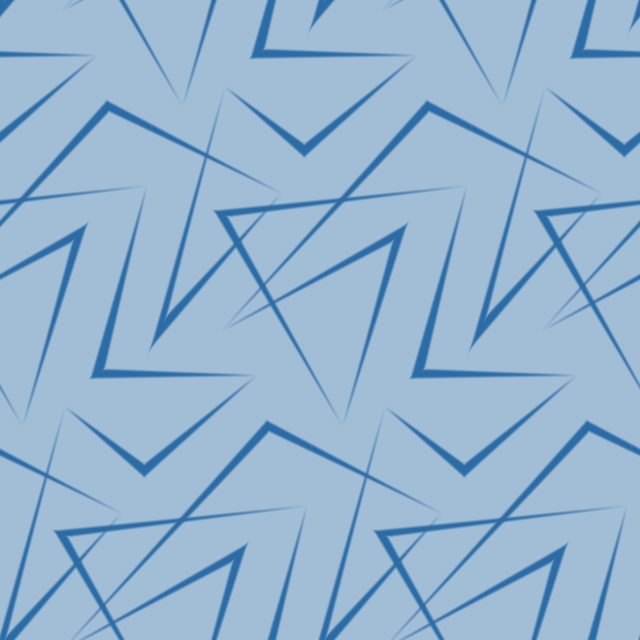
This pattern is drawn by a Shadertoy shader. Its source:

```glsl
// Tapered blue chevrons on pale blue, two tiles across and two down,
// with every other row shifted by half a tile. Each chevron is a pair of
// thin wedges whose coverage is the difference of two soft half-planes.

#define TILES 2.0
#define ROW_SHIFT 0.5
#define MOTIF_ORIGIN vec2(0.456, 0.651)
#define SOFTNESS 0.003
#define GROUND_COLOR vec3(0.637, 0.745, 0.840)
#define STROKE_COLOR vec3(0.170, 0.420, 0.650)

float cross2(vec2 a, vec2 b) { return a.x * b.y - a.y * b.x; }

// Signed distance to the line a-b, positive on its left
float lineSide(vec2 p, vec2 a, vec2 b) {
    return cross2(normalize(b - a), p - a);
}

float halfPlane(float d, float blur) { return smoothstep(-blur, blur, d); }

// Wedge running from a sharp tip to the mitre between outer and inner corner
float wedge(vec2 p, vec2 tip, vec2 outer, vec2 inner, float blur) {
    float turn = sign(cross2(outer - tip, inner - tip));
    float outerEdge = halfPlane(turn * lineSide(p, tip, outer), blur);
    float innerEdge = halfPlane(turn * lineSide(p, tip, inner), blur);
    float mitre = halfPlane(turn * lineSide(p, outer, inner), blur);
    return max(outerEdge - innerEdge, 0.0) * mitre;
}

// Uncovered share of the ground around one chevron
float chevronGap(vec2 p, vec2 tipA, vec2 outer, vec2 inner, vec2 tipB, float blur) {
    float cover = wedge(p, tipA, outer, inner, blur) + wedge(p, tipB, outer, inner, blur);
    return 1.0 - min(cover, 1.0);
}

// Six chevrons whose tips meet in a zigzag
float motifGap(vec2 p, float blur) {
    vec2 westTip = vec2(0.237, 0.315);
    vec2 eastTip = vec2(1.424, 0.745);
    vec2 highTip = vec2(1.003, 0.768);
    vec2 lowTip = vec2(0.615, 0.016);
    vec2 footTip = vec2(1.346, 0.176);
    vec2 crownTip = vec2(0.247, 1.078);

    float gap = chevronGap(p, westTip, vec2(0.878, 1.034), vec2(0.885, 1.001), eastTip, blur);
    gap *= chevronGap(p, highTip, vec2(0.214, 0.690), vec2(0.255, 0.672), lowTip, blur);
    gap *= chevronGap(p, westTip, vec2(0.815, 0.648), vec2(0.771, 0.594), lowTip, blur);
    gap *= chevronGap(p, highTip, vec2(0.828, 0.167), vec2(0.870, 0.195), footTip, blur);
    gap *= chevronGap(p, crownTip, vec2(0.495, 0.859), vec2(0.495, 0.898),
                      footTip + vec2(-ROW_SHIFT, 1.0), blur);
    gap *= chevronGap(p, crownTip, vec2(0.016, 0.263), vec2(0.065, 0.362),
                      eastTip - vec2(1.0, 0.0), blur);
    return gap;
}

void mainImage(out vec4 fragColor, in vec2 fragCoord) {
    vec2 p = TILES * fragCoord / iResolution.y - MOTIF_ORIGIN;
    float blur = TILES * max(SOFTNESS, 0.75 / iResolution.y);

    // Wrap into one tile of the staggered lattice
    float row = floor(p.y);
    vec2 cell = vec2(fract(p.x + ROW_SHIFT * row), p.y - row);

    // The motif overhangs its tile to the right and top
    float gap = 1.0;
    for (int j = -1; j <= 0; j++) {
        for (int i = -1; i <= 0; i++) {
            vec2 offset = vec2(float(i) - ROW_SHIFT * float(j), float(j));
            gap *= motifGap(cell - offset, blur);
        }
    }

    fragColor = vec4(mix(STROKE_COLOR, GROUND_COLOR, gap), 1.0);
}
```
